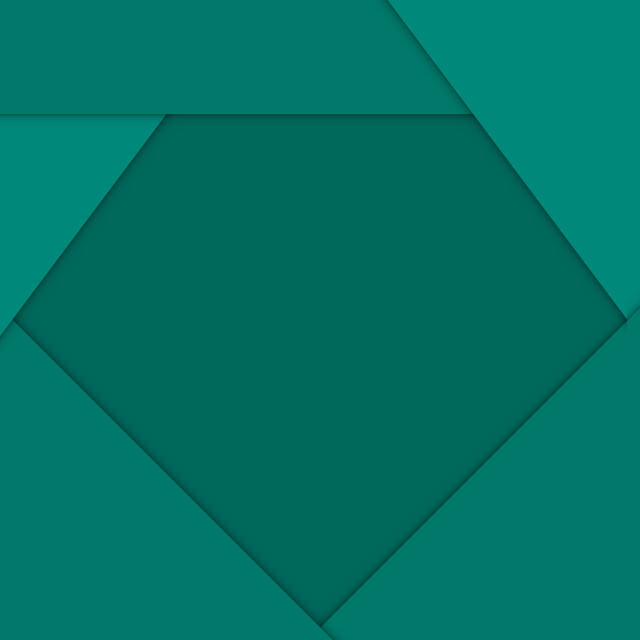
Reproduce this background procedurally as a three.js fragment shader.

```glsl
varying vec2 vUv;

const vec3 DEEP_TEAL = vec3(0.0, 0.412, 0.361);
const vec3 MID_TEAL = vec3(0.0, 0.475, 0.420);
const vec3 LIGHT_TEAL = vec3(0.0, 0.537, 0.482);

// Each sheet is a half plane: inward normal (xy) and offset along it (z)
const vec3 TOP_SHEET = vec3(0.0, 1.0, 0.8216);
const vec3 RIGHT_SHEET = vec3(0.8, 0.6, 1.0844);
const vec3 LEFT_SHEET = vec3(-0.8, 0.6, 0.2848);
const vec3 LOWER_LEFT_SHEET = vec3(-0.7071, -0.7071, -0.3678);
const vec3 LOWER_RIGHT_SHEET = vec3(0.7071, -0.7071, 0.3401);

const float RIGHT_CORNER_X = 0.9795;
const float SHADOW_STRENGTH = 0.36;
const float SHADOW_REACH = 0.006;
const float EDGE_SOFTNESS = 0.001;

// Lays a sheet over the colour below, with a shadow outside its edge
vec3 laySheet(vec3 below, vec2 p, vec3 sheet, vec3 sheetColor) {
  float inside = dot(p, sheet.xy) - sheet.z;
  float shadow = SHADOW_STRENGTH * exp(-max(-inside, 0.0) / SHADOW_REACH);
  float coverage = smoothstep(-EDGE_SOFTNESS, EDGE_SOFTNESS, inside);
  return mix(below * (1.0 - shadow), sheetColor, coverage);
}

void main() {
  vec2 p = vUv;
  vec3 color = DEEP_TEAL;

  // Sheets from the lowest to the highest
  color = laySheet(color, p, LOWER_RIGHT_SHEET, MID_TEAL);
  color = laySheet(color, p, LOWER_LEFT_SHEET, MID_TEAL);
  color = laySheet(color, p, LEFT_SHEET, LIGHT_TEAL);
  color = laySheet(color, p, TOP_SHEET, MID_TEAL);
  color = laySheet(color, p, RIGHT_SHEET, LIGHT_TEAL);

  // The first sheet tucks over the last one, closing the overlap cycle
  vec3 tucked = laySheet(color, p, LOWER_RIGHT_SHEET, MID_TEAL);
  float corner = smoothstep(-EDGE_SOFTNESS, EDGE_SOFTNESS, p.x - RIGHT_CORNER_X);
  color = mix(color, tucked, corner);

  gl_FragColor = vec4(color, 1.0);
}
```
